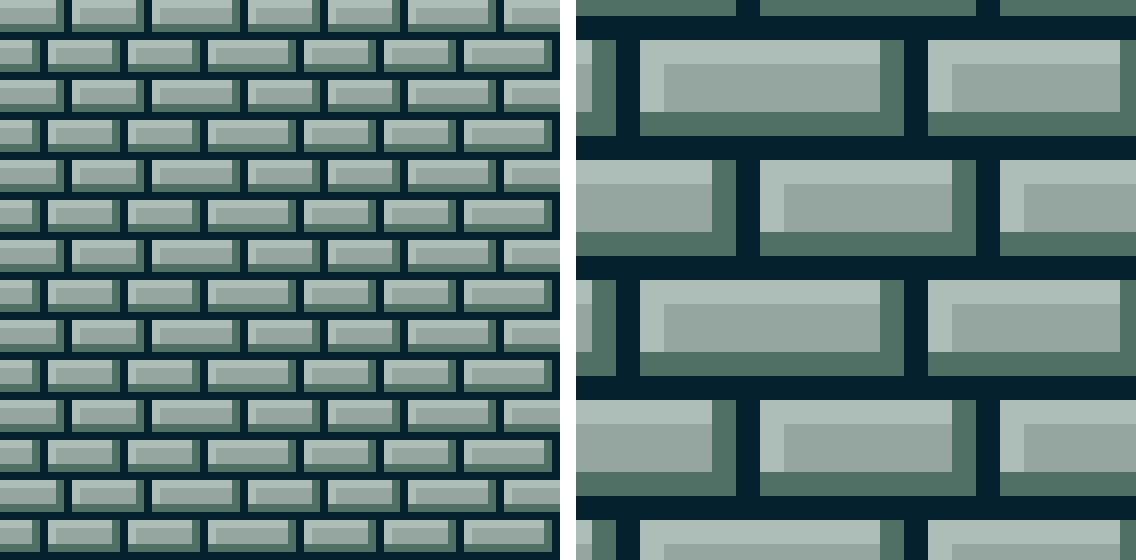
Left, the full canvas; right, a detail of the centre.
Reproduce this texture procedurally as a Shadertoy shader.

```glsl
// Bevelled grey-green bricks in staggered courses with dark mortar joints.

const float CELLS = 70.0;          // grid cells along each side of the canvas
const float COURSE = 5.0;          // course height in cells, joint included
const float PERIOD = 32.0;         // cells before the brick lengths repeat
const float SLOT = 10.0;           // short brick plus its joint; the last of three is longer
const float JOINT = 1.0;           // mortar width
const float BEVEL = 1.0;           // width of lit and shaded brick edges
const vec2 COURSE_START = vec2(-1.0, 6.0); // first brick start in even and odd courses

const vec3 MORTAR = vec3(0.022, 0.130, 0.180);
const vec3 SHADE = vec3(0.315, 0.440, 0.400);
const vec3 FACE = vec3(0.580, 0.650, 0.625);
const vec3 LIGHT = vec3(0.680, 0.740, 0.720);

// Smoothed coverage of the rectangle from lo to hi.
float boxMask(vec2 p, vec2 lo, vec2 hi, vec2 pixel) {
    vec2 enter = clamp((p - lo) / pixel + 0.5, 0.0, 1.0);
    vec2 leave = clamp((hi - p) / pixel + 0.5, 0.0, 1.0);
    vec2 cover = enter * leave;
    return cover.x * cover.y;
}

void mainImage(out vec4 fragColor, in vec2 fragCoord) {
    // Cell coordinates, with y running down from the top edge.
    vec2 pixel = CELLS / iResolution.xy;
    vec2 p = fragCoord * pixel;
    p.y = CELLS - p.y;

    // Slots are split mid-joint so that brick edges stay smooth.
    float halfJoint = 0.5 * JOINT;
    float course = floor((p.y + halfJoint) / COURSE);
    float start = mod(course, 2.0) < 0.5 ? COURSE_START.x : COURSE_START.y;
    float x = mod(p.x - start + halfJoint, PERIOD);
    float slot = min(floor(x / SLOT), 2.0);
    float slotWidth = slot < 1.5 ? SLOT : PERIOD - 2.0 * SLOT;

    // Position within the brick, measured from its upper left corner.
    vec2 q = vec2(x - slot * SLOT - halfJoint, p.y - course * COURSE);
    vec2 size = vec2(slotWidth, COURSE) - JOINT;

    // Shaded body, lit upper left edges, then the flat face.
    vec3 color = mix(MORTAR, SHADE, boxMask(q, vec2(0.0), size, pixel));
    color = mix(color, LIGHT, boxMask(q, vec2(0.0), size - BEVEL, pixel));
    color = mix(color, FACE, boxMask(q, vec2(BEVEL), size - BEVEL, pixel));
    fragColor = vec4(color, 1.0);
}
```
